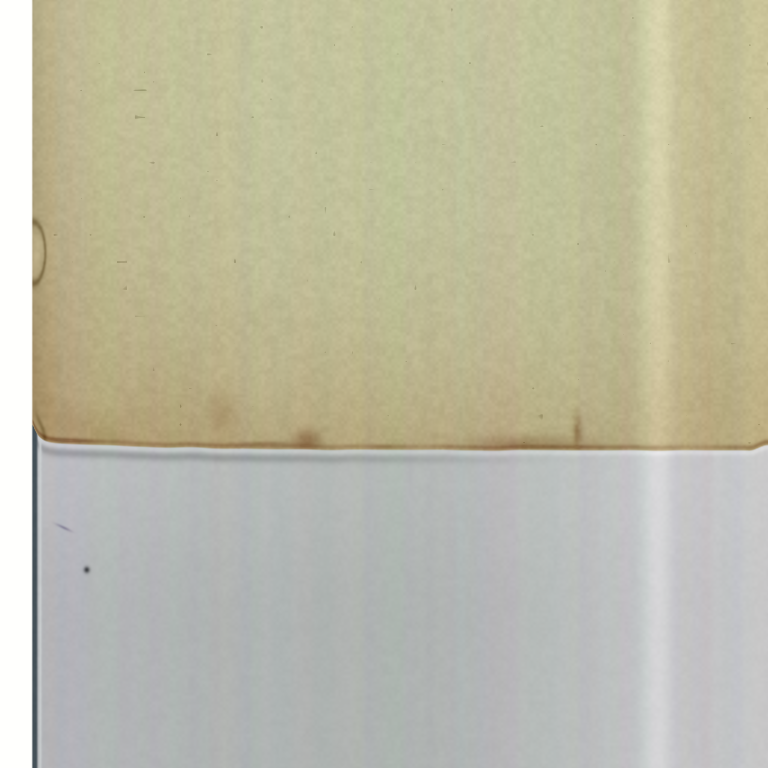
A WebGL 2 fragment shader for this texture:

```glsl
#version 300 es
precision highp float;
// An aged sheet of paper lying over a grey board, with a white margin at left.
// Smooth gradients give the tones; gaussian bands add the light streak, stains
// and edge lines; value noise adds grain, mottling and fine vertical stripes.
uniform vec2 u_resolution;
out vec4 fragColor;

float hash(vec2 p) {
  p = fract(p * vec2(0.1031, 0.1130));
  p += dot(p, p.yx + 33.33);
  return fract((p.x + p.y) * p.x * 17.0);
}

float noise(vec2 p) {
  vec2 i = floor(p), f = fract(p);
  f = f * f * (3.0 - 2.0 * f);
  return mix(mix(hash(i), hash(i + vec2(1, 0)), f.x),
             mix(hash(i + vec2(0, 1)), hash(i + vec2(1, 1)), f.x), f.y);
}

float bell(float d, float width) {
  d /= width;
  return exp(-d * d);
}

float spot(vec2 p, vec2 centre, vec2 size) {
  vec2 d = (p - centre) / size;
  return exp(-dot(d, d));
}

// Height of the lower paper edge, lifting at both corners
float paperEdge(float x) {
  return 0.413 + 0.011 * exp(-(x - 0.05) * 5.0)
       + 0.022 * exp(-max(x - 0.043, 0.0) * 130.0)
       + 0.008 * smoothstep(0.975, 1.0, x)
       + 0.0015 * (noise(vec2(x * 28.0, 3.0)) - 0.5);
}

vec3 paperColor(vec2 p, float above) {
  vec3 cream = mix(vec3(0.755, 0.735, 0.59), vec3(0.775, 0.765, 0.615), smoothstep(0.5, 1.0, p.y));
  vec3 col = mix(cream, vec3(0.755, 0.765, 0.62), 0.7 * spot(p, vec2(0.55, 0.78), vec2(0.3, 0.28)));

  // Browning from the bottom and the left side
  float mottle = 0.75 + 0.5 * noise(p * vec2(9.0, 12.0));
  float aged = 0.8 * exp(-above * 9.5) * mottle * (1.0 - 0.4 * smoothstep(0.6, 0.95, p.x));
  float side = exp(-(p.x - 0.042) * 11.0) * mix(0.85, 0.45, smoothstep(0.5, 1.0, p.y));
  col = mix(col, vec3(0.68, 0.60, 0.435), clamp(aged + side * 0.65, 0.0, 0.95));
  col -= vec3(0.06, 0.065, 0.065) * exp(-(p.x - 0.042) * 55.0);

  // Light streak with a dim band before it and a warm tone after it
  col += vec3(0.01, -0.005, -0.015) * smoothstep(0.78, 0.92, p.x);
  col -= 0.018 * bell(p.x - 0.805, 0.03);
  col += vec3(0.07, 0.07, 0.075) * bell(p.x - 0.855, 0.021);
  col -= 0.02 * bell(p.x - 0.925, 0.04);

  // Stains and the worn brown rim
  float stain = 0.65 * spot(p, vec2(0.400, 0.427), vec2(0.018, 0.013))
              + 0.35 * spot(p, vec2(0.345, 0.423), vec2(0.035, 0.003))
              + 0.25 * spot(p, vec2(0.29, 0.46), vec2(0.018, 0.025))
              + 0.5 * spot(p, vec2(0.752, 0.441), vec2(0.006, 0.023)) * (0.6 + 0.8 * noise(p * 180.0))
              + 0.4 * spot(p, vec2(0.69, 0.424), vec2(0.075, 0.009));
  float rim = bell(above - 0.004, 0.0035) * (0.25 + 0.5 * noise(vec2(p.x * 22.0, 8.0)));
  rim += 0.5 * bell(above - 0.005, 0.003) * (1.0 - smoothstep(0.08, 0.2, p.x));
  col = mix(col, vec3(0.50, 0.37, 0.23), clamp(stain + rim, 0.0, 0.85));

  // Curled nick on the left side and the crease at the corner
  float nick = abs(length((p - vec2(0.043, 0.671)) / vec2(0.016, 0.040)) - 1.0);
  col -= vec3(0.17, 0.18, 0.18) * bell(nick, 0.13);
  col += 0.07 * spot(p, vec2(0.046, 0.671), vec2(0.007, 0.025));
  float crease = abs(p.x - 0.046 - 0.012 * smoothstep(0.47, 0.43, p.y));
  col -= 0.13 * bell(crease, 0.003) * smoothstep(0.48, 0.44, p.y);
  return col;
}

vec3 boardColor(vec2 p, float below) {
  vec3 col = mix(vec3(0.70, 0.71, 0.72), vec3(0.685, 0.70, 0.695), smoothstep(0.05, 0.4, p.x));
  col = mix(col, vec3(0.77, 0.77, 0.78), smoothstep(0.5, 0.98, p.x));
  col += 0.035 * smoothstep(0.18, 0.42, p.y) * (1.0 - 0.6 * p.x);
  col += 0.075 * bell(p.x - 0.855, 0.019) - 0.012 * bell(p.x - 0.91, 0.025);

  // Shadow cast by the sheet, with a pale lip just under it
  col -= 0.12 * bell(below - 0.012, 0.006) * (1.0 - smoothstep(0.25, 0.85, p.x));
  col += 0.06 * bell(below - 0.003, 0.004);

  // Speck and short scratches
  col -= 0.45 * spot(p, vec2(0.113, 0.258), vec2(0.0038, 0.0042));
  float scratch = bell(p.y - 0.313 + (p.x - 0.083) * 0.45, 0.0022);
  col -= vec3(0.16, 0.18, 0.13) * scratch * bell(p.x - 0.083, 0.009);

  // Dark slit and pale line along the left side
  col = mix(col, vec3(0.80, 0.82, 0.82), 0.8 * bell(p.x - 0.0525, 0.002));
  return mix(vec3(0.27, 0.32, 0.34), col, smoothstep(0.0465, 0.0505, p.x));
}

void main() {
  vec2 p = gl_FragCoord.xy / u_resolution;
  float soft = max(1.0 / u_resolution.y, 0.0015);
  float above = p.y - paperEdge(p.x);
  vec3 col = mix(boardColor(p, max(-above, 0.0)), paperColor(p, max(above, 0.0)),
                 smoothstep(-soft, soft, above));

  // Fine grain, coloured stripes and sparse flecks
  float grain = noise(p * 260.0) + noise(p * 120.0) - 1.0;
  col += grain * mix(0.012, 0.028, step(0.0, above));
  col += (vec3(noise(vec2(p.x * 75.0, 1.0)), noise(vec2(p.x * 75.0, 5.0)), noise(vec2(p.x * 75.0, 9.0))) - 0.5) * 0.022;
  col -= 0.13 * smoothstep(0.965, 1.0, noise(p * 85.0 + 7.0)) * step(0.0, above);

  // White margin
  vec3 margin = vec3(1.0, 1.0, 0.992);
  fragColor = vec4(mix(margin, col, smoothstep(0.042 - soft, 0.042 + soft, p.x)), 1.0);
}
```
